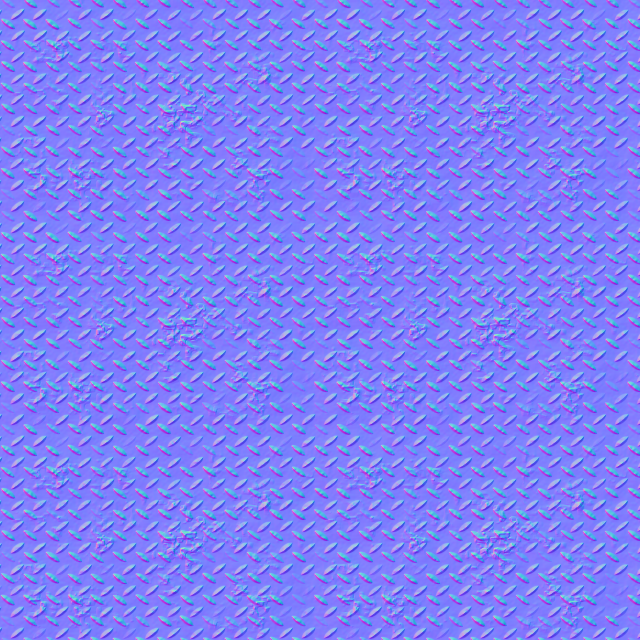
Give the GLSL for this texture map, as a three.js fragment shader.

```glsl
// Normal map of worn diamond tread plate: two leaning lens-shaped lugs per cell.
// A height field of lugs, dents and grit is differentiated into a normal;
// the wear itself repeats every 14 by 10 cells.
varying vec2 vUv;

const vec2 WEAR_TILE = vec2(14.0, 10.0);

float hash(vec2 p) {
  return fract(sin(dot(p, vec2(127.1, 311.7))) * 43758.5453);
}

// Value noise that wraps after a whole number of lattice steps
float tiledNoise(vec2 p, vec2 period) {
  vec2 i = floor(p);
  vec2 f = fract(p);
  f = f * f * (3.0 - 2.0 * f);
  vec2 a = mod(i, period);
  vec2 b = mod(i + 1.0, period);
  return mix(mix(hash(a), hash(vec2(b.x, a.y)), f.x),
             mix(hash(vec2(a.x, b.y)), hash(b), f.x), f.y);
}

float softMin(float a, float b, float k) {
  return 0.5 * (a + b - sqrt((a - b) * (a - b) + k * k));
}

// Blunt lens with a broad upper flank and a narrow lower one, worn per cell
float lug(vec2 p, vec2 center, vec2 axis, vec2 flankSlopes, float seed) {
  vec2 q = p - center + 0.5;
  vec2 id = mod(floor(q), WEAR_TILE) + seed;
  q = fract(q) - 0.5;
  q += 0.05 * (vec2(hash(id + 3.7), hash(id + 8.3)) - 0.5);
  float along = dot(q, axis);
  float across = dot(q, vec2(-axis.y, axis.x));
  float t = along * along / 0.148;
  float halfWidth = (0.125 + 0.025 * hash(id + 5.1)) * (1.0 - t * mix(t, 1.0, 0.55));
  float ridge = softMin((halfWidth - across) * flankSlopes.x,
                        (halfWidth + across) * flankSlopes.y, 0.02);
  float raised = -softMin(-ridge, 0.0, 0.014);
  return raised * mix(0.2, 1.0, smoothstep(0.02, 0.16, hash(id)));
}

float plateHeight(vec2 p) {
  float grit = tiledNoise(p * 8.0, WEAR_TILE * 8.0);
  float chips = tiledNoise(p * 4.0 + 2.3, WEAR_TILE * 4.0);
  float spots = tiledNoise(p + 0.4, WEAR_TILE);
  float patches = tiledNoise(p * 0.5, WEAR_TILE * 0.5);
  float damage = smoothstep(0.52, 0.85, spots * 0.4 + patches * 0.35 + chips * 0.25);

  float lugs = lug(p, vec2(0.35, 0.88), vec2(0.79, -0.613), vec2(0.85, 1.6), 0.0)
             + lug(p, vec2(0.78, 0.31), vec2(0.77, 0.638), vec2(0.65, 1.2), 41.0);
  lugs *= (0.75 + 0.5 * grit) * (1.0 - 0.3 * damage);

  float waves = 0.03 * spots + 0.06 * patches;
  float dents = 0.025 * tiledNoise(p * 2.0, WEAR_TILE * 2.0);
  float flecks = smoothstep(0.45, 0.85, grit);
  return lugs + waves + dents + 0.006 * grit
       + damage * (0.05 * flecks + 0.05 * smoothstep(0.45, 0.65, chips));
}

void main() {
  vec2 p = vUv * vec2(28.6, 30.0);

  // Central differences also soften the edges
  vec2 e = vec2(0.025, 0.0);
  vec2 slope = vec2(plateHeight(p + e.xy) - plateHeight(p - e.xy),
                    plateHeight(p + e.yx) - plateHeight(p - e.yx)) / 0.05;

  // Downward-facing flanks are flattened; the horizontal channel is flipped
  slope *= mix(1.0, 0.6, smoothstep(0.0, 0.5, slope.y));
  vec3 normal = normalize(vec3(slope.x, -slope.y, 1.0));
  gl_FragColor = vec4(normal * 0.5 + vec3(0.5, 0.492, 0.495), 1.0);
}
```
